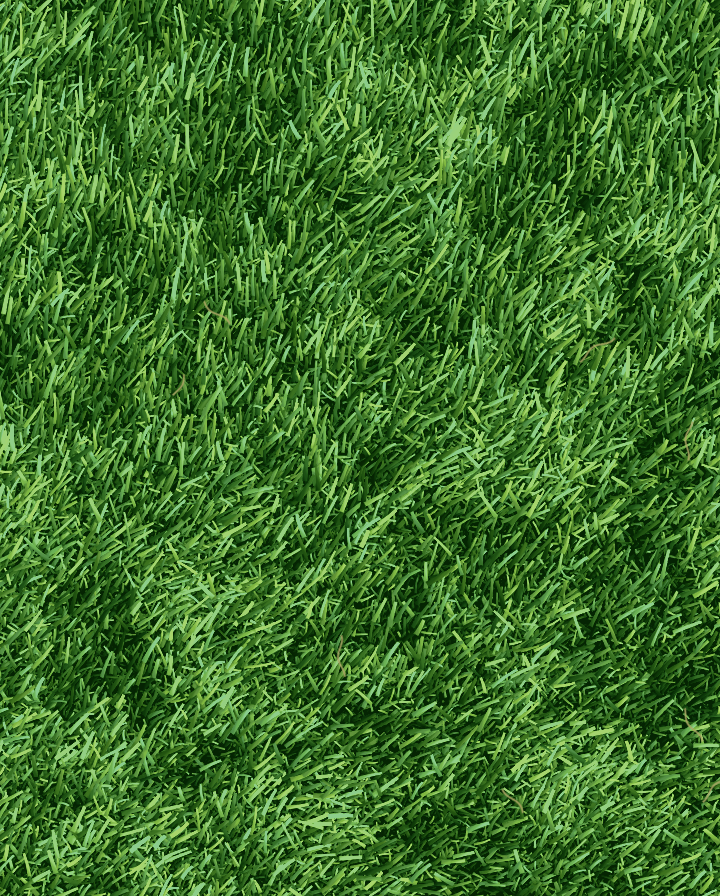
This texture is drawn by a Shadertoy shader. Its source:

```glsl
// Dense turf of short, sunlit grass blades leaning to the right, with a few dry straws.

vec4 hash4(vec3 p) {
    vec4 q = fract(p.xyzx * vec4(0.1031, 0.1030, 0.0973, 0.1099));
    q += dot(q, q.wzxy + 33.33);
    return fract((q.xxyz + q.yzzw) * q.zywx);
}

float noise(vec2 p) {
    vec2 i = floor(p), f = fract(p);
    f = f * f * (3.0 - 2.0 * f);
    float a = hash4(vec3(i, 91.0)).x, b = hash4(vec3(i + vec2(1, 0), 91.0)).x;
    float c = hash4(vec3(i + vec2(0, 1), 91.0)).x, d = hash4(vec3(i + 1.0, 91.0)).x;
    return mix(mix(a, b, f.x), mix(c, d, f.x), f.y);
}

// Green ramp from deep shade to sunlit tips
vec3 grassColor(float tone) {
    vec3 c = mix(vec3(0.02, 0.14, 0.01), vec3(0.05, 0.22, 0.03), smoothstep(-0.1, 0.08, tone));
    c = mix(c, vec3(0.12, 0.32, 0.07), smoothstep(0.08, 0.24, tone));
    c = mix(c, vec3(0.22, 0.44, 0.13), smoothstep(0.26, 0.44, tone));
    c = mix(c, vec3(0.35, 0.57, 0.25), smoothstep(0.48, 0.64, tone));
    c = mix(c, vec3(0.46, 0.71, 0.29), smoothstep(0.66, 0.8, tone));
    return mix(c, vec3(0.6, 0.82, 0.49), smoothstep(0.82, 0.98, tone));
}

// Upright-to-slanted lean across the lawn, in radians from vertical
float leanAt(vec2 p) {
    return mix(0.95, 0.3, p.y) + 0.3 * (p.x - 0.4) + 0.8 * (noise(p * 11.0) - 0.5);
}

// Paints one layer of blades over surface = (tone, hue shift)
vec2 bladeLayer(vec2 surface, vec2 p, float layer, float depth, float px) {
    bool chips = mod(layer, 3.0) == 1.0;
    float cell = chips ? 0.013 : 0.024;
    vec2 offset = hash4(vec3(layer, 7.0, 3.0)).xy * 5.0 + 3.0;
    vec2 home = floor(p / cell + offset);
    for (int k = 0; k < 9; k++) {
        vec2 id = home + vec2(k % 3, k / 3) - 1.0;
        vec4 r = hash4(vec3(id, layer + 11.0));
        vec4 s = hash4(vec3(id, layer + 57.0));
        vec2 center = (id + r.xy - offset) * cell;

        // Blade frame: y runs from root to tip
        float lean = leanAt(center) + (r.z - 0.5) * (chips ? 2.8 : 0.9);
        if (s.w < 0.13) lean = 0.3 - lean;
        vec2 along = vec2(sin(lean), cos(lean));
        vec2 d = p - center;
        vec2 q = vec2(d.x * along.y - d.y * along.x, dot(d, along));
        float halfLength = cell * mix(0.4, 0.86, s.x) * mix(0.8, 1.08, center.y);
        float t = q.y / halfLength;
        q.x += (s.y - 0.5) * 0.002 * t * t;
        float halfWidth = (chips ? 0.0012 : mix(0.0013, 0.0025, s.z)) * (1.0 - 0.2 * t);
        float dist = max(abs(q.x) - halfWidth, (abs(q.y) - halfLength) * 0.8);

        // Contact shadow, then the blade itself
        surface.x -= 0.1 * smoothstep(0.0035, 0.0, dist);
        float tone = -0.32 + 0.6 * depth + 0.86 * r.w + 0.2 * t
                   + 0.1 * clamp(q.x / halfWidth, -1.0, 1.0);
        tone += 0.48 * (noise(center * 24.0) - 0.5) + 0.28 * (noise(center * 8.0 + 5.0) - 0.5);
        tone += chips ? 0.08 : 0.0;
        float cover = smoothstep(0.6 * px, -0.6 * px, dist);
        surface = mix(surface, vec2(tone, s.y - 0.5), cover);
    }
    return surface;
}

void mainImage(out vec4 fragColor, in vec2 fragCoord) {
    float px = 1.0 / iResolution.y;
    vec2 p = fragCoord * px;

    // Grass, stacked from the shaded thatch up to the tips
    vec2 surface = vec2(0.0);
    for (float layer = 0.0; layer < 19.0; layer++)
        surface = bladeLayer(surface, p, layer, layer / 18.0, px);
    vec3 color = grassColor(surface.x);
    color *= 1.0 + surface.y * vec3(0.2, 0.04, -0.3);

    // Dry straws
    for (float i = 0.0; i < 8.0; i++) {
        vec4 r = hash4(vec3(i, 23.0, 5.0));
        vec2 d = p - r.xy * vec2(iResolution.x * px, 0.7);
        float a = (r.z - 0.5) * 2.4;
        vec2 q = vec2(d.x * cos(a) - d.y * sin(a), d.x * sin(a) + d.y * cos(a));
        float wiggle = 0.003 * sin(q.y * 150.0 + r.w * 6.0);
        float dist = max(abs(q.x - wiggle) - 0.0011, abs(q.y) - mix(0.01, 0.026, r.w));
        color = mix(color, vec3(0.68, 0.66, 0.4), 0.85 * smoothstep(px, -px, dist));
    }
    fragColor = vec4(color, 1.0);
}
```
